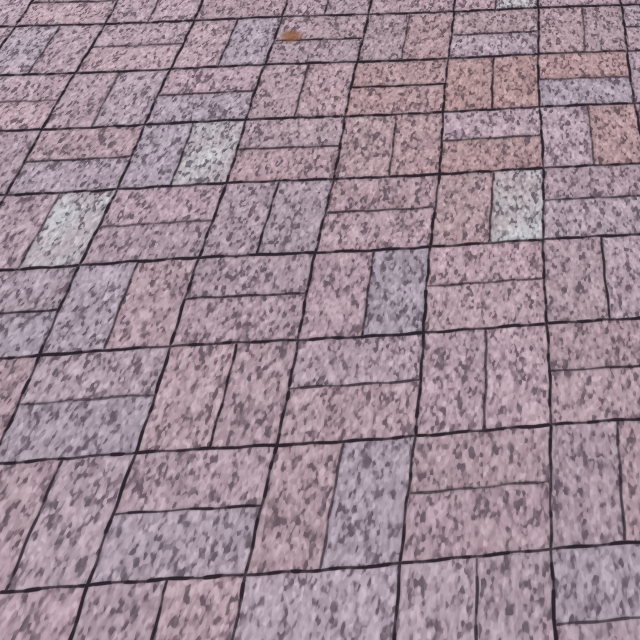
Write a WebGL 2 fragment shader that draws this texture.

```glsl
#version 300 es
precision highp float;
// Worn pink and mauve paving: square blocks of two bricks in a basket weave,
// seen receding. A homography maps the canvas onto the ground plane, hashes
// tint each brick, and soft cellular noise gives the stone its streaky grain.
uniform vec2 u_resolution;
out vec4 outColor;

float hash(vec2 p) {
  return fract(sin(dot(p, vec2(127.1, 311.7))) * 43758.5453);
}

// Smooth cellular noise: scattered grains blended by closeness.
float grain(vec2 p) {
  vec2 base = floor(p), sum = vec2(0.0);
  for (int y = -1; y <= 1; y++)
    for (int x = -1; x <= 1; x++) {
      vec2 cell = base + vec2(x, y);
      vec2 center = cell + vec2(hash(cell), hash(cell + 37.2));
      vec2 away = p - center;
      sum += exp(-7.0 * dot(away, away)) * vec2(hash(cell + 71.9), 1.0);
    }
  return sum.x / max(sum.y, 0.0001);
}

// Canvas position to ground position, one unit per square block.
vec2 groundPlane(vec2 uv) {
  mat3 view = mat3(0.1821, 0.0149, 0.0088,
                  -0.0677, -0.1733, -0.0838,
                   0.8503, 0.625, 1.0);
  vec3 h = inverse(view) * vec3(uv, 1.0);
  return h.xy / h.z;
}

// Base tint of one brick: pink to mauve, some terracotta far off.
vec3 brickTint(vec2 block, float brick) {
  vec2 id = block * 2.0 + brick * vec2(0.37, 0.61);
  float mauve = hash(id + 5.3);
  vec3 tint = mix(vec3(0.675, 0.58, 0.62), vec3(0.64, 0.59, 0.645), mauve * mauve);
  tint *= 0.97 + 0.07 * hash(id + 13.7);
  vec2 fromWarm = block - vec2(-0.9, -2.6);
  float warmth = exp(-0.35 * dot(fromWarm, fromWarm));
  return mix(tint, vec3(0.68, 0.54, 0.53), 0.75 * warmth * step(0.3, hash(id + 23.1)));
}

// Grain in the brick face, stretched along the line of sight.
vec3 speckle(vec3 color, vec2 ground, float seed) {
  float coarse = grain(ground * vec2(27.0, 13.0) + seed * 19.0);
  float fine = grain(ground * vec2(46.0, 24.0) + seed * 7.0);
  color += 0.15 * (coarse - 0.5) + 0.16 * (fine - 0.5);
  float dark = smoothstep(0.46, 0.14, 0.55 * coarse + 0.45 * fine);
  return mix(color, vec3(0.33, 0.29, 0.33), 0.6 * dark);
}

void main() {
  vec2 uv = gl_FragCoord.xy / u_resolution;
  vec2 ground = groundPlane(uv);

  // Slightly uneven laying
  vec2 laid = ground + 0.012 * sin(ground.yx * vec2(2.3, 1.9) + 1.0)
                     + 0.004 * sin(ground.yx * vec2(15.0, 17.0));

  // Canvas length of one ground unit, measured across each family of joints
  vec2 gradX = vec2(dFdx(laid.x), dFdy(laid.x));
  vec2 gradY = vec2(dFdx(laid.y), dFdy(laid.y));
  vec2 span = 1.0 / (vec2(length(gradX), length(gradY)) * u_resolution.y);

  // Alternate blocks are split across or along
  vec2 block = floor(laid), local = laid - block;
  bool across = mod(block.x + block.y, 2.0) > 0.5;
  float split = 0.5 + 0.05 * (hash(block + 3.1) - 0.5);
  float along = across ? local.y : local.x;
  float brick = step(split, along);

  // Stone, with slow blotches of wear and a few bleached faces
  float seed = hash(block + brick * 0.5);
  float blotch = sin(ground.x * 5.1 + 2.0 * sin(ground.y * 3.7))
               * sin(ground.y * 4.3 + 1.7 * sin(ground.x * 6.1));
  vec3 tint = brickTint(block, brick);
  float bleached = step(0.95, hash(block + brick * 0.5 + 41.9));
  tint = mix(tint, vec3(0.72, 0.72, 0.74), bleached * (0.7 + 0.25 * blotch));
  vec3 color = speckle(tint, ground, seed) * (1.0 + 0.02 * blotch);
  color += 0.03 * smoothstep(0.5, 1.0, uv.y) * (1.0 - uv.x);

  // Joints: outer ones deeper, inner ones finer and partly filled
  vec2 edge = min(local, 1.0 - local) * span;
  float outer = min(edge.x, edge.y);
  float inner = abs(along - split) * (across ? span.y : span.x);
  float fill = grain(ground * 13.0 + 4.0);
  float halfWidth = mix(0.0026, 0.0015, uv.y) * (0.65 + 0.7 * fill);
  float soft = max(0.75 / u_resolution.y, 0.0014);
  float outerJoint = 1.0 - smoothstep(halfWidth - soft, halfWidth + soft, outer);
  float innerJoint = 1.0 - smoothstep(0.8 * halfWidth - soft, 0.8 * halfWidth + soft, inner);
  innerJoint *= mix(0.5, 1.0, hash(block + 9.7));
  float joint = max(outerJoint, innerJoint) * (0.72 + 0.28 * smoothstep(0.2, 0.6, fill));
  float grime = 1.0 - smoothstep(0.0, 0.007, min(outer, inner));
  color *= 1.0 - 0.14 * grime;
  color = mix(color, vec3(0.15, 0.12, 0.15), 0.92 * joint);

  // Small rust stain
  float stain = length((uv - vec2(0.455, 0.944)) * vec2(1.0, 1.8));
  color = mix(color, vec3(0.55, 0.36, 0.24), 0.75 * smoothstep(0.022, 0.008, stain));

  outColor = vec4(clamp(color, 0.0, 1.0), 1.0);
}
```
